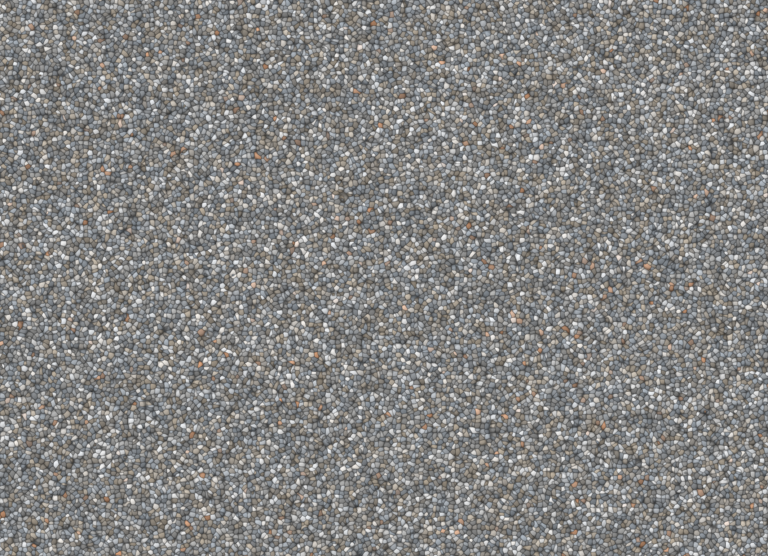
Write a Shadertoy shader that draws this texture.

```glsl
// Fine washed gravel: a packed bed of small rounded pebbles in grey, blue-grey,
// tan and off-white. Each pebble is a stretched Voronoi cell with a domed face,
// dark pits around it and its own tint; each pixel averages several samples.

const float PEBBLES_PER_HEIGHT = 126.0;
const int SAMPLES = 3;
const float SAMPLE_SPREAD = 1.3;

const vec3 NEUTRAL_TINT = vec3(1.00, 1.00, 0.99);
const vec3 COOL_TINT = vec3(0.95, 1.00, 1.05);
const vec3 TAN_TINT = vec3(1.07, 1.00, 0.90);
const vec3 RUST_TINT = vec3(1.28, 0.96, 0.74);

vec3 hash3(vec2 p) {
    vec3 q = fract(p.xyx * vec3(0.1031, 0.1030, 0.0973));
    q += dot(q, q.yxz + 33.33);
    return fract((q.xxy + q.yzz) * q.zyx);
}

// Distance to a pebble centre, measured in its own turned and stretched frame
float pebbleDistance(vec2 delta, float seed) {
    float angle = 6.2832 * fract(seed * 7.0);
    float stretch = mix(1.0, 1.3, fract(seed * 13.0));
    float size = mix(0.75, 1.25, seed);
    vec2 axis = vec2(cos(angle), sin(angle));
    vec2 local = vec2(dot(delta, axis), dot(delta, vec2(-axis.y, axis.x)));
    return length(local * vec2(1.0 / stretch, stretch)) / size;
}

// Finds the nearest pebble: its id and offset; returns centre distance and joint width
vec2 nearestPebble(vec2 p, out vec2 id, out vec2 offset) {
    vec2 base = floor(p);
    float nearest = 9.0;
    float second = 9.0;
    id = base;
    offset = vec2(0.0);
    for (int y = -1; y <= 1; y++) {
        for (int x = -1; x <= 1; x++) {
            vec2 cell = base + vec2(x, y);
            vec3 h = hash3(cell + 17.0);
            vec2 delta = p - cell - 0.5 - 0.95 * (h.xy - 0.5);
            float d = pebbleDistance(delta, h.z);
            if (d < nearest) {
                second = nearest;
                nearest = d;
                id = cell;
                offset = delta;
            } else {
                second = min(second, d);
            }
        }
    }
    return vec2(nearest, second - nearest);
}

// Evenly spread random value, so that pale and dark pebbles stay well mixed
float mixedRandom(vec2 id, float random) {
    return fract(dot(id, vec2(0.7549, 0.5698)) + 0.55 * random);
}

// Mostly mid greys, with a thin tail of pale pebbles
vec3 pebbleColour(vec2 id) {
    vec3 h = hash3(id + 251.0);
    float level = mixedRandom(id, h.x);
    float tone = 0.47 + 0.22 * level + 0.22 * pow(level, 6.0);
    vec3 tint = h.y < 0.30 ? NEUTRAL_TINT : COOL_TINT;
    tint = h.y > 0.68 ? TAN_TINT : tint;
    tint = h.y > 0.985 ? RUST_TINT : tint;
    float strength = mix(0.3, 1.0, h.z) * (1.0 - 0.7 * smoothstep(0.65, 0.85, tone));
    return tone * mix(vec3(1.0), tint, strength);
}

vec3 gravel(vec2 p) {
    vec2 id;
    vec2 offset;
    vec2 reach = nearestPebble(p, id, offset);
    float joint = mix(0.66, 1.0, smoothstep(0.0, 0.28, reach.y));
    float dome = mix(1.0, 0.74, smoothstep(0.35, 0.8, reach.x));
    float sideLight = 1.0 + 0.18 * dot(offset, vec2(-0.5, 0.85));
    return pebbleColour(id) * joint * dome * sideLight;
}

void mainImage(out vec4 fragColor, in vec2 fragCoord) {
    vec3 sum = vec3(0.0);
    for (int j = 0; j < SAMPLES; j++) {
        for (int i = 0; i < SAMPLES; i++) {
            vec2 jitter = (vec2(i, j) + 0.5) / float(SAMPLES) - 0.5;
            vec2 uv = (fragCoord + SAMPLE_SPREAD * jitter) / iResolution.y;
            sum += gravel(uv * PEBBLES_PER_HEIGHT);
        }
    }
    fragColor = vec4(sum / float(SAMPLES * SAMPLES), 1.0);
}
```
